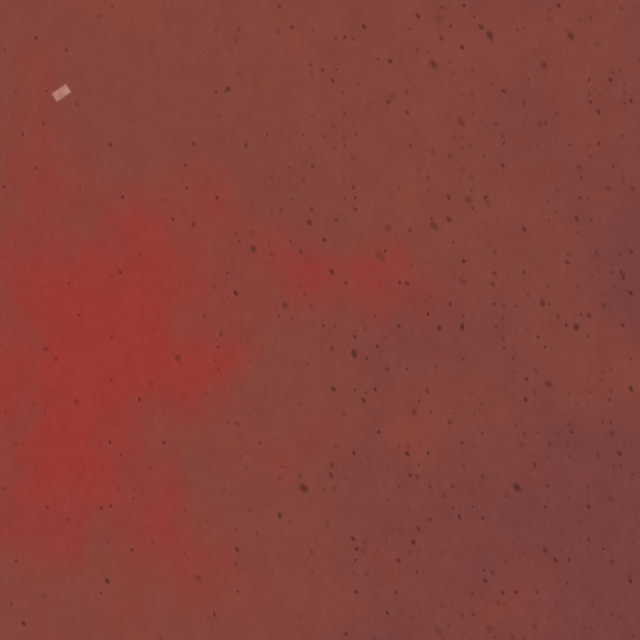
This texture is drawn by a WebGL 2 fragment shader. Its source:

```glsl
#version 300 es
precision highp float;

// Weathered red-brown surface: warped gradient noise blends a brown ground with
// soft red clouds and dull violet shade. Fine mottling, scattered dark pits and
// one pale chip are laid over it.

uniform vec2 u_resolution;
out vec4 fragColor;

const vec3 BROWN = vec3(0.515, 0.273, 0.236);
const vec3 RED = vec3(0.625, 0.208, 0.188);
const vec3 VIOLET = vec3(0.462, 0.252, 0.250);
const vec3 RUST = vec3(0.555, 0.270, 0.222);
const vec3 PIT = vec3(0.270, 0.140, 0.140);
const vec3 CHIP = vec3(0.770, 0.570, 0.530);

const vec2 CLOUD_CENTER = vec2(0.14, 0.40);
const vec2 CLOUD_RADIUS = vec2(0.27, 0.36);
const vec2 WISP_CENTER = vec2(0.55, 0.57);
const vec2 WISP_RADIUS = vec2(0.17, 0.08);
const vec2 CHIP_CENTER = vec2(0.096, 0.855);
const vec2 CHIP_HALF = vec2(0.012, 0.006);
const float CHIP_ANGLE = 0.6;
const float WARP = 0.07;
const float MOTTLE = 0.018;
const float GRAIN = 0.014;

vec2 hash2(vec2 p) {
  vec3 q = fract(p.xyx * vec3(0.1031, 0.1030, 0.0973));
  q += dot(q, q.yzx + 33.33);
  return fract((q.xx + q.yz) * q.zy);
}

vec2 gradientAt(vec2 cell) {
  float angle = 6.28319 * hash2(cell + 57.0).x;
  return vec2(cos(angle), sin(angle));
}

// Gradient noise, roughly -0.7 to 0.7
float gradientNoise(vec2 p) {
  vec2 i = floor(p);
  vec2 f = p - i;
  vec2 u = f * f * f * (f * (f * 6.0 - 15.0) + 10.0);
  vec2 e = vec2(1.0, 0.0);
  float a = dot(gradientAt(i), f);
  float b = dot(gradientAt(i + e), f - e);
  float c = dot(gradientAt(i + e.yx), f - e.yx);
  float d = dot(gradientAt(i + 1.0), f - 1.0);
  return mix(mix(a, b, u.x), mix(c, d, u.x), u.y);
}

float fbm(vec2 p) {
  float sum = 0.0;
  float amplitude = 0.6;
  for (int i = 0; i < 5; i++) {
    sum += amplitude * gradientNoise(p);
    p = mat2(1.6, 1.2, -1.2, 1.6) * p + 13.7;
    amplitude *= 0.5;
  }
  return sum;
}

float softEllipse(vec2 p, vec2 center, vec2 radius) {
  vec2 d = (p - center) / radius;
  return exp(-dot(d, d));
}

// Small slanted pits, at most one per cell of a jittered grid
float pits(vec2 p, float cells, float share, float radius) {
  vec2 cell = floor(p * cells);
  vec2 pick = hash2(cell + cells);
  vec2 shape = hash2(cell + cells * 3.0);
  vec2 d = (fract(p * cells) - mix(vec2(0.25), vec2(0.75), shape)) / cells;
  float slant = 1.2 * (pick.y - 0.3);
  d = mat2(cos(slant), -sin(slant), sin(slant), cos(slant)) * d;
  d.y *= mix(0.55, 1.0, shape.x);
  float size = radius * mix(0.6, 1.2, pick.y);
  float spot = 1.0 - smoothstep(0.25 * size, 1.3 * size, length(d));
  return spot * step(pick.x, share) * mix(0.25, 0.9, shape.y * shape.y);
}

// Rounded box with a soft rim
float chip(vec2 p) {
  float s = sin(CHIP_ANGLE);
  float c = cos(CHIP_ANGLE);
  vec2 d = mat2(c, -s, s, c) * (p - CHIP_CENTER);
  vec2 q = abs(d) - CHIP_HALF;
  float dist = length(max(q, 0.0)) + min(max(q.x, q.y), 0.0);
  return 1.0 - smoothstep(-0.001, 0.004, dist);
}

void main() {
  vec2 p = gl_FragCoord.xy / min(u_resolution.x, u_resolution.y);
  vec2 warped = p + WARP * vec2(fbm(p * 5.0 + 3.1), fbm(p * 5.0 + 41.3));

  // Broad colour fields
  float cloud = softEllipse(warped, CLOUD_CENTER, CLOUD_RADIUS);
  cloud += 0.65 * softEllipse(warped, WISP_CENTER, WISP_RADIUS);
  float red = smoothstep(0.15, 1.15, cloud + 0.75 * fbm(warped * vec2(6.5, 5.0) + 8.0));
  float shade = 0.75 * p.x - 0.25 * p.y + 0.9 * fbm(warped * 4.0 + 23.0);
  float violet = smoothstep(0.15, 0.85, shade) * (1.0 - red);
  float rust = smoothstep(0.05, 0.45, fbm(warped * 5.5 + 71.0));
  vec3 color = mix(BROWN, RUST, 0.6 * rust);
  color = mix(color, VIOLET, 0.8 * violet);
  color = mix(color, RED, 0.85 * red);

  // Blurred mottling and fine, slightly upright grain
  color += MOTTLE * fbm(p * vec2(26.0, 20.0));
  color += GRAIN * gradientNoise(p * vec2(120.0, 80.0)) * vec3(1.0, 0.9, 0.9);

  // Pits thicken toward the right
  float density = mix(0.25, 1.0, smoothstep(0.2, 0.7, p.x));
  float dark = max(pits(p, 24.0, 0.16 * density, 0.0055),
                   pits(p + 0.37, 60.0, 0.22 * density, 0.0032));
  color = mix(color, PIT, 0.75 * dark);

  color = mix(color, CHIP, 0.85 * chip(p) * (0.9 + 0.3 * gradientNoise(p * 90.0)));
  fragColor = vec4(color, 1.0);
}
```
